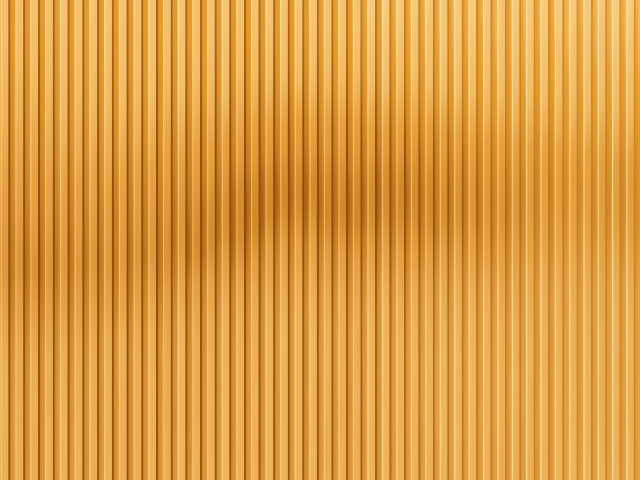
Write a WebGL 2 fragment shader that draws this texture.

```glsl
#version 300 es
precision highp float;

#define RIBS 43.1          // ribs across at the left edge's spacing
#define RIB_SQUEEZE 0.9    // extra ribs gained towards the right
#define RIB_PHASE 0.53
#define FACE_TONE 0.65
#define GROOVE_TONE 0.40
#define SEAM_TONE 0.06
#define GLINT_TONE 0.86
#define BAND_DEPTH 0.30
#define TOP_GLOW 0.22
#define RIB_VARIATION 0.05
#define GRAIN 0.035

uniform vec2 u_resolution;
out vec4 fragColor;

const vec3 BROWN  = vec3(0.58, 0.31, 0.03);
const vec3 BRONZE = vec3(0.78, 0.50, 0.13);
const vec3 GOLD   = vec3(0.90, 0.60, 0.16);
const vec3 PEACH  = vec3(0.90, 0.635, 0.27);
const vec3 HONEY  = vec3(0.96, 0.75, 0.41);
const vec3 CREAM  = vec3(0.99, 0.88, 0.62);

float hash(float n) {
  return fract(sin(n * 127.1) * 43758.55);
}

vec2 gradient(vec2 cell) {
  float angle = 6.2832 * hash(dot(cell, vec2(1.0, 57.3)));
  return vec2(cos(angle), sin(angle));
}

float gradientNoise(vec2 p) {
  vec2 i = floor(p), f = p - i;
  vec2 s = f * f * f * (f * (f * 6.0 - 15.0) + 10.0);
  vec2 e = vec2(1.0, 0.0);
  float low  = mix(dot(gradient(i), f), dot(gradient(i + e.xy), f - e.xy), s.x);
  float high = mix(dot(gradient(i + e.yx), f - e.yx), dot(gradient(i + e.xx), f - e.xx), s.x);
  return mix(low, high, s.y);
}

// Filtered coverage of the strip from a to b
float strip(float x, float a, float b, float w) {
  return clamp((x - a) / w + 0.5, 0.0, 1.0) - clamp((x - b) / w + 0.5, 0.0, 1.0);
}

// Soft reflections on the whole sheet: dark horizon, bright top
float reflection(vec2 uv, float jitter) {
  float center = 0.47 + 0.10 * smoothstep(0.18, 0.5, uv.x) + 0.025 * jitter
               + 0.05 * gradientNoise(vec2(uv.x * 5.0, 3.7));
  float d = uv.y - center;
  float spread = d > 0.0 ? 0.17 : 0.12;
  float strength = mix(0.72, 1.0, smoothstep(0.1, 0.45, uv.x))
                 * mix(1.0, 0.45, smoothstep(0.58, 0.95, uv.x));
  float band = BAND_DEPTH * strength * exp(-d * d / (spread * spread));
  float glow = TOP_GLOW * smoothstep(0.6, 1.05, uv.y) * mix(0.65, 1.1, uv.x);
  return glow - band + 0.05 * gradientNoise(uv * vec2(4.0, 3.0) + 8.0);
}

vec3 metal(float tone, float goldness) {
  vec3 c = mix(BROWN, BRONZE, smoothstep(0.0, 0.28, tone));
  c = mix(c, mix(PEACH, GOLD, goldness), smoothstep(0.22, 0.55, tone));
  c = mix(c, HONEY, smoothstep(0.52, 0.78, tone));
  c = mix(c, CREAM, smoothstep(0.76, 1.05, tone));
  return c * (1.0 + 0.6 * clamp(tone, -0.3, 0.0));
}

void main() {
  vec2 uv = gl_FragCoord.xy / u_resolution;

  // Ribs narrow slightly from left to right
  float t = uv.x * (RIBS + RIB_SQUEEZE * uv.x) - RIB_PHASE;
  float rib = floor(t), x = fract(t);
  float w = max(fwidth(t), 0.03);
  float vary = hash(rib + 9.0) - 0.5;
  float light = reflection(uv, vary);
  float right = smoothstep(0.4, 1.0, uv.x);

  // Strips of one rib: dark seam, groove, thin glint, flat face
  float seam = strip(x, 0.03, 0.17, w);
  float groove = strip(x, 0.17, 0.51, w);
  float glint = strip(x, 0.51, 0.59, w);
  float faceTone = FACE_TONE + light + 0.05 * (0.8 - x) + RIB_VARIATION * vary;
  float grooveTone = GROOVE_TONE + 0.8 * light + 0.10 * right
                   + 0.35 * (x - 0.34) + RIB_VARIATION * (hash(rib + 41.0) - 0.5);
  float seamTone = SEAM_TONE + 0.5 * light + 0.26 * right;
  float glintTone = GLINT_TONE + 0.7 * light + 0.16 * right + 0.1 * vary;

  // Fine brushing drawn out along the ribs
  float grain = GRAIN * gradientNoise(vec2(t * 5.0, uv.y * 9.0));
  float goldness = clamp(0.15 + smoothstep(0.35, 0.85, uv.y) - 0.3 * (1.0 - uv.x), 0.0, 1.0);

  vec3 color = metal(faceTone + grain, 0.45 * goldness);
  color = mix(color, metal(grooveTone + grain, goldness), groove);
  color = mix(color, metal(seamTone, goldness), seam);
  color = mix(color, metal(glintTone, goldness), glint);
  fragColor = vec4(color, 1.0);
}
```
